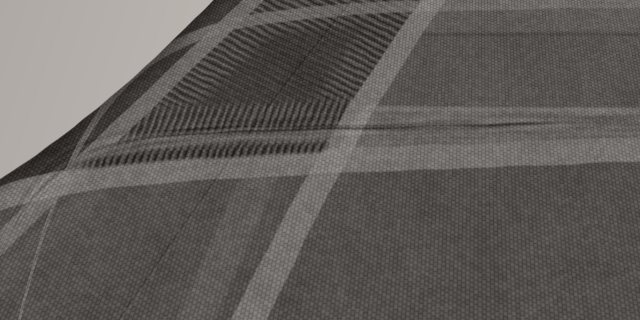
Give the GLSL for this texture, as a WebGL 1 fragment shader.

```glsl
precision highp float;
uniform vec2 u_resolution;

const vec3 WALL = vec3(0.71, 0.69, 0.67);
const vec3 WARM_SHIFT = vec3(0.0, -0.012, -0.022);
const float BASE = 0.315;
const float DARK = 0.235;
const float STRIPE = 0.455;

float hash(vec2 p) {
  p = fract(p * vec2(0.1031, 0.1137));
  p += dot(p, p.yx + 33.33);
  return fract((p.x + p.y) * p.x * 7.31);
}

vec2 gradient(vec2 cell) {
  float angle = 6.2832 * hash(cell);
  return vec2(cos(angle), sin(angle));
}

float gradientNoise(vec2 p) {
  vec2 i = floor(p), f = fract(p);
  vec2 w = f * f * f * (f * (f * 6.0 - 15.0) + 10.0);
  vec2 e = vec2(1.0, 0.0);
  float low = mix(dot(gradient(i), f), dot(gradient(i + e), f - e), w.x);
  float high = mix(dot(gradient(i + e.yx), f - e.yx), dot(gradient(i + 1.0), f - 1.0), w.x);
  return mix(low, high, w.y);
}

float fbm(vec2 p) {
  float sum = 0.0, amp = 0.5;
  for (int i = 0; i < 4; i++) {
    sum += amp * gradientNoise(p);
    p = p * 2.03 + 17.0;
    amp *= 0.5;
  }
  return sum;
}

float band(float d, float halfWidth, float soft) {
  return 1.0 - smoothstep(halfWidth - soft, halfWidth + soft, abs(d));
}

float above(float d, float soft) {
  return smoothstep(-soft, soft, d);
}

// Staggered thread floats, centred on zero
float weave(vec2 uv) {
  uv.y += 0.37 * floor(uv.x);
  vec2 f = fract(uv) - 0.5;
  float bump = (1.0 - 4.0 * f.x * f.x) * (1.0 - 4.0 * f.y * f.y);
  return bump - 0.44 + 0.5 * (hash(floor(uv) + 200.0) - 0.5);
}

// Coarse ridges across a direction, bent by noise
float ribs(vec2 p, vec2 direction) {
  float bend = 2.2 * gradientNoise(p * 9.0) + 1.2 * gradientNoise(p * 34.0);
  return sin(300.0 * dot(p, direction) + bend);
}

float clothValue(vec2 p, float px) {
  float soft = max(0.004, px);

  // Centre lines of the plaid, bent by the folds
  float wobble = 0.006 * gradientNoise(p * 7.0);
  float lowRow = 0.455 + 0.04 * p.x - 0.075 * exp(-4.0 * p.x) + wobble;
  float topRow = 0.965 + 0.015 * p.x - 1.26 * exp(-4.36 * p.x) + wobble;
  float fold = 0.575 + 0.022 * p.x - 0.35 * exp(-6.5 * p.x) + wobble;
  float mainCol = 0.776 + 0.5 * p.y + 0.08 * p.y * p.y * p.y + wobble;
  float leftCol = -0.25 + 1.04 * p.y + wobble;
  float seam = 0.37 + 0.68 * p.y + 0.05 * p.y * p.y * p.y;

  // Ground shades of the panels
  float upper = above(p.y - lowRow, soft);
  float inner = above(p.x - leftCol, soft) * above(mainCol - p.x, soft);
  float right = above(p.x - mainCol, soft);
  float outer = above(leftCol - p.x, soft);
  float value = BASE + 0.02 * right * upper;
  value = mix(value, DARK, outer * upper);
  value += 0.045 * (1.0 - upper) * band(p.x - 0.61 - 0.45 * p.y, 0.06, 0.012);
  value += 0.025 * (1.0 - upper) * band(p.x - leftCol - 0.13, 0.05, 0.015);
  value += 0.03 * right * band(p.y - 0.94, 0.04, 0.015);
  value -= 0.05 * right * band(p.y - 0.893, 0.004, 0.006);

  // Dark panel with a ridged border
  float foldGap = p.y - fold;
  float core = smoothstep(0.13, 0.2, p.x - leftCol) * smoothstep(0.07, 0.1, foldGap)
    * smoothstep(0.13, 0.2, mainCol - p.x) * smoothstep(0.03, 0.08, topRow - p.y);
  float ridge = mix(ribs(p, vec2(0.95, -0.35)), ribs(p, vec2(0.45, 0.9)), smoothstep(0.07, 0.12, foldGap));
  float panel = mix(0.275 + 0.085 * ridge, DARK + 0.02 * ridge, core);
  value = mix(value, panel, inner * upper);

  // Half-tone band beside the fold
  float ledge = above(0.682 - 0.01 * p.x - p.y, soft) * upper * right;
  value = mix(value, 0.395, ledge);
  value += 0.045 * right * band(p.y - 0.672 + 0.01 * p.x, 0.008, 0.008);

  // Light stripes, brighter where they cross
  float low = band(p.y - lowRow, 0.038, soft);
  float top = band(p.y - topRow, 0.018, soft);
  float main = band(p.x - mainCol, 0.056 - 0.018 * p.y, soft);
  float left = band(p.x - leftCol, 0.045 - 0.012 * p.y, soft);
  float across = max(low, 0.75 * top);
  float along = max(main, 0.8 * left);
  value = mix(value, STRIPE, max(across, along));
  value += 0.045 * along * max(across, ledge);

  // Gathered cloth: pale pleat, ridges and creases
  float gather = smoothstep(0.2, 0.32, p.x) * above(mainCol - 0.04 - p.x, 0.012);
  value = mix(value, 0.40, 0.8 * gather * band(foldGap + 0.015, 0.022, 0.012));
  float pleatRibs = 0.25 + 0.1 * ribs(p, vec2(0.95, -0.3));
  value = mix(value, pleatRibs, gather * band(p.y - lowRow - 0.044, 0.014, 0.009));
  float nearFold = exp(-pow(foldGap / 0.05, 2.0));
  value += 0.13 * nearFold * gradientNoise(vec2(p.x * 4.0, foldGap * 75.0));
  float creaseFade = smoothstep(0.35, 0.6, p.x) * (1.0 - smoothstep(1.5, 1.85, p.x));
  value -= 0.17 * creaseFade * band(foldGap, 0.003, 0.005);
  value -= 0.07 * creaseFade * band(foldGap - 0.025 + 0.014 * p.x, 0.002, 0.005);

  // Thin seam with a lit side
  value -= 0.07 * band(p.x - seam, 0.002, 0.004);
  value += 0.03 * band(p.x - seam - 0.009, 0.002, 0.004);

  // Fine weave, shrinking with distance, and uneven wear
  float scale = 1.0 / (1.0 - 0.3 * p.y);
  vec2 thread = vec2((p.x - 0.45 * p.y) * 75.0, p.y * 58.0 + p.x * 8.0) * scale;
  value += 0.10 * weave(thread) * (0.55 + value);
  value += 0.05 * fbm(p * 5.0) + 0.04 * fbm(p * vec2(22.0, 60.0));
  return value;
}

void main() {
  vec2 p = gl_FragCoord.xy / u_resolution.y;
  float px = 1.0 / u_resolution.y;

  // Smooth wall behind the curved cloth edge
  float edge = 0.44 + 0.64 * p.x + 0.3 * p.x * p.x - p.y + 0.004 * gradientNoise(p * 14.0);
  vec3 wall = WALL * (0.97 + 0.09 * p.x + 0.03 * (0.7 - p.y));

  float value = clothValue(p, px);
  value *= mix(0.72, 1.0, smoothstep(0.0, 0.07, edge));
  vec3 cloth = vec3(max(value, 0.13)) + WARM_SHIFT;

  gl_FragColor = vec4(mix(wall, cloth, above(edge, 1.2 * px)), 1.0);
}
```
